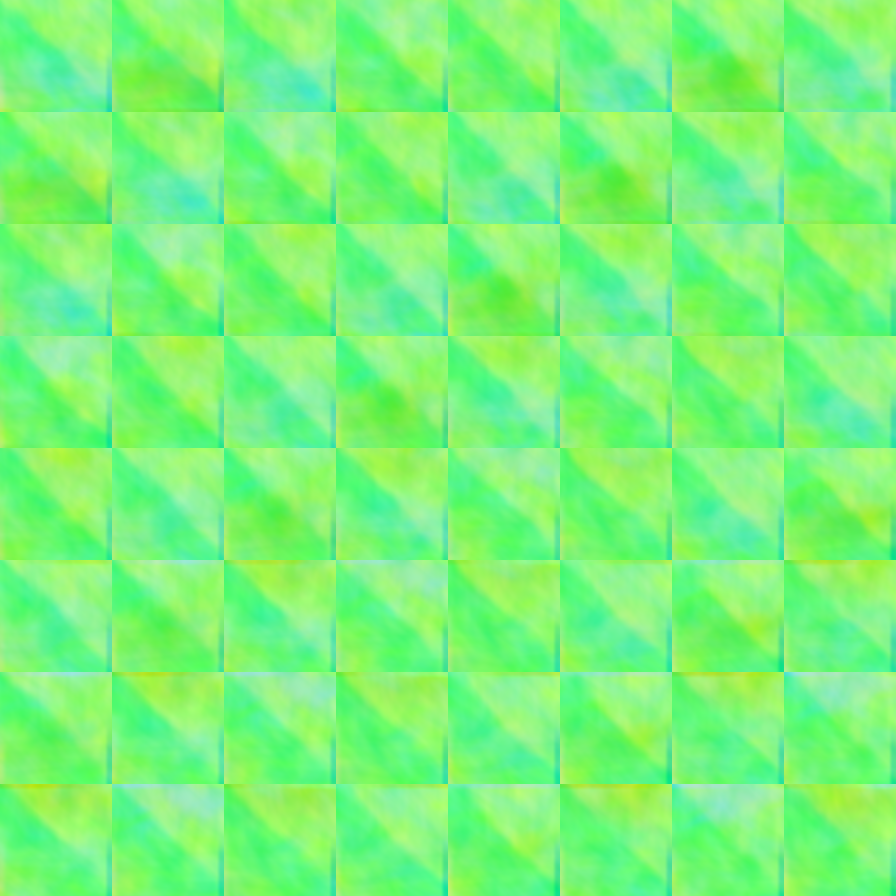
Reproduce this pattern procedurally as a Shadertoy shader.

```glsl
const float TILES = 8.0;
const float PI = 3.14159265;

// Layered sines, each octave rotated and bent by the one before
float layeredSines(vec2 p, float phase) {
    float sum = 0.0;
    float amplitude = 0.5;
    for (int i = 0; i < 3; i++) {
        p += 0.45 * sin(p.yx + phase);
        sum += amplitude * sin(p.x + phase) * cos(p.y - 0.7 * phase);
        p = mat2(1.5, 0.9, -0.9, 1.5) * p + 1.7;
        amplitude *= 0.6;
    }
    return sum;
}

// Soft round weight, one at the centre
float patchWeight(vec2 p, vec2 centre, vec2 radius) {
    vec2 q = (p - centre) / radius;
    return exp(-dot(q, q));
}

// Five-step cycle along the diagonals of the grid
float cycleTint(float diagonal, float phase) {
    return cos(0.8 * PI * (diagonal - phase));
}

vec3 tileColor(vec2 p, vec2 cell) {
    float row = TILES - 1.0 - cell.y;
    float diagonal = row + cell.x;
    float descent = row / (TILES - 1.0);

    // Clouds and mottling, with falling, upright and level grain
    vec2 slanted = vec2(p.x + p.y, p.y - p.x);
    float seed = 0.8 * PI * diagonal + 0.35 * row;
    float cloud = layeredSines(slanted * vec2(5.5, 3.5), seed);
    float mottle = layeredSines(p * vec2(9.0, 7.0) + 4.0, seed * 0.5 + 1.0);
    float blotch = layeredSines(p * vec2(7.0, 10.0) + 9.0, seed + 2.0);
    float falling = layeredSines(slanted * vec2(12.0, 4.0) + 2.0, seed * 0.5);
    float upright = layeredSines(p * vec2(19.0, 4.0) + 6.0, seed * 0.5 + 3.0);
    float level = layeredSines(p * vec2(4.0, 18.0) + 1.0, seed * 0.5 + 5.0);
    float grain = mix(falling, mix(upright, level, smoothstep(0.6, 0.3, p.y)), 0.45);
    float crease = p.x + p.y - 1.0 + 0.06 * cloud;

    // Tint patches: the low one fades and the high one grows down the rows
    vec2 bent = p + 0.12 * vec2(mottle, blotch);
    float low = patchWeight(bent, vec2(0.58, 0.26 + 0.14 * descent), vec2(0.48, 0.26));
    float high = patchWeight(bent, vec2(0.6, 0.88), vec2(0.5, 0.22));
    float tint = low * mix(0.9, 0.25, descent * descent) * cycleTint(diagonal, 2.25)
               + high * mix(0.3, 0.85, descent) * cycleTint(diagonal, 3.0);

    // Thin strips along the top, bottom and right edges
    float topStrip = smoothstep(0.94, 0.985, p.y) * smoothstep(3.5, 5.5, row);
    float bottomStrip = smoothstep(0.05, 0.01, p.y) * smoothstep(4.0, 1.0, row);
    float rightStrip = smoothstep(0.93, 0.975, p.x) * smoothstep(0.6, 0.25, p.y);
    tint += 0.8 * topStrip * cycleTint(diagonal, 3.0 + 0.9 * p.x);
    tint += 0.5 * bottomStrip * cycleTint(diagonal, 4.0 + p.x);

    // Warm upper half, green band, warm lower left and cool lower right
    float upper = smoothstep(-0.03, 0.13, crease);
    float band = patchWeight(vec2(crease, p.x), vec2(-0.13, 0.2), vec2(0.22, 0.45));
    float corner = patchWeight(p, vec2(0.0, 0.05), vec2(0.32, 0.3));
    float coolSide = patchWeight(p, vec2(1.0, 0.1), vec2(0.3, 0.35));
    float leftEdge = smoothstep(0.07, 0.0, p.x) * smoothstep(0.75, 0.2, p.y);

    vec3 color = vec3(0.39, 0.985, 0.45);
    color += upper * vec3(0.19, 0.0, 0.02);
    color += band * vec3(-0.07, 0.0, 0.02);
    color += corner * vec3(0.15, -0.02, -0.06) + leftEdge * vec3(0.13, -0.03, 0.07);
    color += coolSide * vec3(-0.07, 0.0, 0.04);
    color += max(tint, 0.0) * vec3(0.03, -0.08, 0.3);
    color += min(tint, 0.0) * vec3(-0.06, 0.08, 0.23);
    color += rightStrip * vec3(-0.2, -0.09, 0.08);
    color += cloud * vec3(0.05, 0.0, -0.07);
    color += mottle * vec3(0.1, 0.01, 0.04) + blotch * vec3(-0.02, -0.02, 0.12);
    color += grain * vec3(0.08, 0.015, 0.05);
    return clamp(color, 0.0, 1.0);
}

void mainImage(out vec4 fragColor, in vec2 fragCoord) {
    // Four samples smooth the seams between tiles
    vec3 sum = vec3(0.0);
    for (int i = 0; i < 4; i++) {
        vec2 offset = vec2(i % 2, i / 2) * 0.5 - 0.25;
        vec2 grid = (fragCoord + offset) / iResolution.xy * TILES;
        sum += tileColor(fract(grid), floor(grid));
    }
    fragColor = vec4(sum * 0.25, 1.0);
}
```
